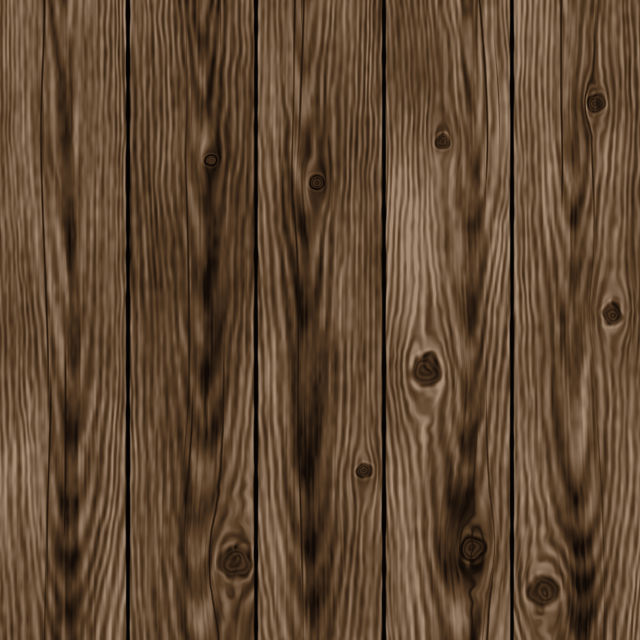
Reproduce this texture procedurally as a Shadertoy shader.

```glsl
// Five weathered upright planks separated by dark gaps, with wavy growth rings.
// Rings are cut from a tapering cone and bent around scattered knots; fibres,
// stains and cracks then shift one tone value that indexes a brown ramp.

#define PLANKS 5.0
#define GAP_HALF_WIDTH 0.0031
#define RING_FREQ 125.0
#define TAPER 0.065
#define BASE_TONE 0.63
#define RING_CONTRAST 0.34
#define FIBRE_CONTRAST 0.42
#define BLOTCH_CONTRAST 0.50
#define STAIN_DEPTH 0.34
#define DARK_BROWN vec3(0.07, 0.04, 0.022)
#define MID_BROWN vec3(0.35, 0.245, 0.15)
#define PALE_BROWN vec3(0.65, 0.55, 0.46)

float hash(vec2 p) {
    vec3 q = fract(p.xyx * 0.1031);
    q += dot(q, q.yzx + 33.33);
    return fract((q.x + q.y) * q.z);
}

float noise(vec2 p) {
    vec2 i = floor(p), f = fract(p);
    f = f * f * (3.0 - 2.0 * f);
    return mix(mix(hash(i), hash(i + vec2(1, 0)), f.x),
               mix(hash(i + vec2(0, 1)), hash(i + vec2(1, 1)), f.x), f.y);
}

float fbm(vec2 p) {
    return 0.55 * noise(p) + 0.29 * noise(p * 2.1 + 7.3) + 0.16 * noise(p * 4.3 + 19.1);
}

// Pushes the grain sideways around each knot; returns distance to the nearest in radii.
float bendAroundKnots(inout float grainX, vec2 p, float plank) {
    float nearest = 100.0;
    int count = int(min(plank, 1.0) * floor((plank + 3.0) * 0.5));
    for (int k = 0; k < count; k++) {
        vec2 id = vec2(plank * 7.0 + 3.0, float(k) * 5.0 + 2.0);
        vec2 centre = vec2((hash(id) - 0.5) * 0.14,
                           (float(k) + 0.2 + 0.6 * hash(id + 31.0)) / float(count));
        float radius = mix(0.008, 0.022, hash(id + 57.0));
        vec2 d = p - centre;
        d += radius * 0.5 * (vec2(noise(p * 70.0), noise(p * 70.0 + 40.0)) - 0.5);
        float stretched = dot(d * vec2(1.0, 0.5), d * vec2(1.0, 0.5));
        grainX -= d.x * 2.3 * radius * radius / (stretched + radius * radius);
        nearest = min(nearest, length(d) / radius);
    }
    return nearest;
}

// Long thin splits near the heart of the plank.
float cracks(float x, float y, float plank, float px) {
    float cover = 0.0;
    for (int k = 0; k < 3; k++) {
        vec2 id = vec2(plank * 11.0 + 1.0, float(k) * 13.0 + 4.0);
        float path = (hash(id) - 0.5) * 0.09 + 0.008 * (noise(vec2(y * 5.0, id.x + id.y)) - 0.5);
        float open = smoothstep(0.42, 0.7, noise(vec2(y * 3.5 + id.y, id.x)));
        float width = 0.0013 * open;
        cover = max(cover, open * (1.0 - smoothstep(width - px, width + px, abs(x - path))));
    }
    return cover;
}

vec3 woodRamp(float tone) {
    vec3 low = mix(DARK_BROWN, MID_BROWN, clamp(tone * 2.0, 0.0, 1.0));
    return mix(low, PALE_BROWN, clamp(tone * 2.0 - 1.0, 0.0, 1.0));
}

void mainImage(out vec4 fragColor, in vec2 fragCoord) {
    vec2 uv = fragCoord / iResolution.xy;
    float px = 1.0 / iResolution.x;
    float plank = min(floor(uv.x * PLANKS), PLANKS - 1.0);
    vec2 seed = vec2(plank * 17.3 + 5.0, plank * 29.7 + 3.0);
    vec2 p = vec2(uv.x - (plank + 0.5) / PLANKS, uv.y);
    vec2 s = p + seed;

    // Bent grain coordinate, measured from a wandering heart line
    float grainX = p.x;
    float knot = bendAroundKnots(grainX, p, plank);
    float heart = (hash(seed) - 0.5) * 0.05 + 0.03 * (noise(vec2(p.y * 2.5, seed.x)) - 0.5);
    float u = grainX - heart + 0.014 * (fbm(s * vec2(16.0, 5.0)) - 0.5)
            + 0.004 * (noise(s * vec2(60.0, 24.0)) - 0.5);

    // Growth rings: vertical at the sides, nested arches at the heart
    float along = hash(seed + 9.0) < 0.5 ? p.y : 1.0 - p.y;
    float taper = TAPER * (along + 0.25 * noise(vec2(p.y * 4.0, seed.y))) + 0.008;
    float ring = length(vec2(u, taper)) * RING_FREQ * mix(0.75, 1.1, hash(seed + 21.0));
    ring += 0.9 * noise(vec2(ring * 0.45, seed.x));
    float ringFade = 1.0 - smoothstep(0.3, 0.8, fwidth(ring));
    float ringDepth = ringFade * mix(0.45, 1.3, noise(s * vec2(28.0, 6.0)));
    float stripe = 0.5 * cos(6.2832 * ring) * ringDepth;

    // Fibres, blotches and dark streaks along the heart
    float fibre = 0.6 * noise(vec2(grainX * 330.0, p.y * 11.0) + seed)
                + 0.4 * noise(vec2(grainX * 210.0, p.y * 60.0) + seed) - 0.5;
    float blotch = fbm(s * vec2(13.0, 4.0)) - 0.5;
    float heartBand = exp(-u * u / 0.0010);
    float stain = heartBand * smoothstep(0.42, 0.68, fbm(vec2(u * 50.0, p.y * 3.5) + seed));
    float plankTint = 0.07 * sin((plank - 2.1) * 1.57);

    float tone = BASE_TONE + plankTint + RING_CONTRAST * stripe + FIBRE_CONTRAST * fibre
               + BLOTCH_CONTRAST * blotch - STAIN_DEPTH * stain - 0.08 * heartBand;

    // Knots: dark ringed core, darker rim, soft surrounding shade
    float core = 1.0 - smoothstep(0.8, 1.1, knot);
    float coreTone = 0.27 + 0.09 * cos(knot * 14.0) + 0.3 * fibre;
    tone -= 0.16 * exp(-0.7 * max(knot - 1.0, 0.0));
    tone = mix(tone, coreTone, core);
    tone -= 0.2 * exp(-pow((knot - 1.05) * 6.0, 2.0));
    tone += 0.16 * exp(-pow((knot - 1.45) * 5.0, 2.0));

    // Cracks, worn pale edges and the gaps between planks
    tone = mix(tone, 0.06, 0.9 * cracks(grainX - heart, p.y, plank, px));
    float seam = clamp(round(uv.x * PLANKS), 1.0, PLANKS - 1.0) / PLANKS;
    float gapDist = abs(uv.x - seam) + 0.0012 * (noise(vec2(uv.y * 45.0, seam * 90.0)) - 0.5);
    tone += 0.13 * exp(-pow((gapDist - 0.006) / 0.002, 2.0)) * noise(s * vec2(9.0, 14.0));
    float gap = 1.0 - smoothstep(GAP_HALF_WIDTH - px, GAP_HALF_WIDTH + px, gapDist);
    vec3 color = mix(woodRamp(tone), DARK_BROWN * 0.3, gap);
    fragColor = vec4(color, 1.0);
}
```
